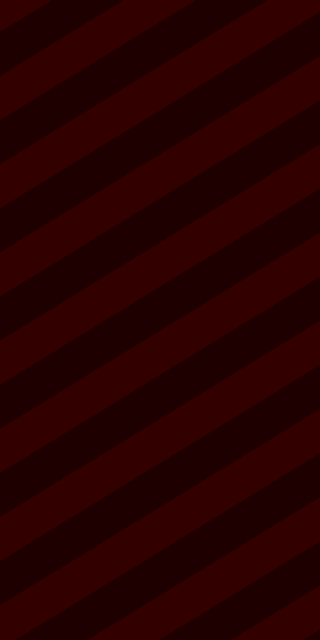
A WebGL 2 fragment shader for this pattern:

```glsl
#version 300 es
precision highp float;
// Diagonal stripes of equal width in two very dark reds, rising to the right.
// Position is projected onto the stripe normal, and a repeating distance
// to the nearest light stripe's centre picks the colour.

uniform vec2 u_resolution;
out vec4 fragColor;

// Distance to the nearest whole number: 0 at the centre, 0.5 between repeats.
float repeatDistance(float t) {
    return abs(fract(t + 0.5) - 0.5);
}

void main() {
    // Canvas widths, origin at the lower left
    vec2 p = gl_FragCoord.xy / u_resolution.x;

    // Stripe count along the normal
    float angle = 0.5503;
    float period = 0.235;
    vec2 normal = vec2(-sin(angle), cos(angle));
    float t = dot(p, normal) / period - 0.893;

    // Light half of each period, with an edge one pixel wide
    float pixel = 1.0 / (u_resolution.x * period);
    float edge = repeatDistance(t - 0.25) - 0.25;
    float light = 1.0 - smoothstep(-0.5 * pixel, 0.5 * pixel, edge);

    vec3 darkRed = vec3(0.12, 0.0, 0.0);
    vec3 lightRed = vec3(0.2, 0.0, 0.0);
    fragColor = vec4(mix(darkRed, lightRed, light), 1.0);
}
```
